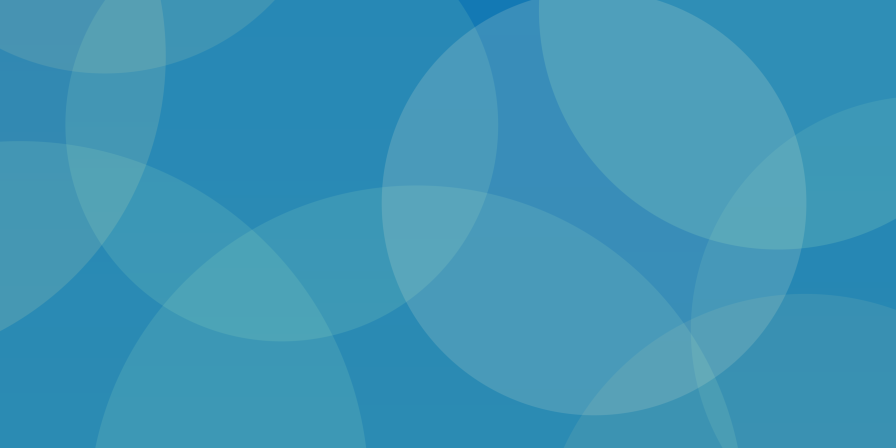
Give the GLSL for this background, as a WebGL 2 fragment shader.

```glsl
#version 300 es
precision highp float;
// Overlapping translucent discs in pale sea tints on a deep blue ground.

uniform vec2 u_resolution;
out vec4 fragColor;

const vec3 DEEP_BLUE = vec3(0.075, 0.475, 0.705);
const vec3 SOFT_BLUE = vec3(0.090, 0.485, 0.695);
const vec3 MINT = vec3(0.78, 1.00, 0.76);
const vec3 SAND = vec3(0.92, 0.90, 0.67);
const vec3 ICE = vec3(0.96, 0.95, 0.84);

// Signed distance to a circle; negative inside.
float circleDistance(vec2 p, vec2 center, float radius) {
    return length(p - center) - radius;
}

// Antialiased coverage, one pixel wide at any canvas size.
float coverage(float dist, float pixel) {
    return 1.0 - smoothstep(-0.7 * pixel, 0.7 * pixel, dist);
}

// Lays a tinted disc over the base; opacity runs from its foot to its top.
vec3 addDisc(vec3 base, vec2 p, vec2 center, float radius,
             vec3 tint, float footAlpha, float topAlpha) {
    float height = clamp(0.5 + 0.5 * (p.y - center.y) / radius, 0.0, 1.0);
    float alpha = mix(footAlpha, topAlpha, height);
    float mask = coverage(circleDistance(p, center, radius), 1.0 / u_resolution.y);
    return mix(base, tint, alpha * mask);
}

void main() {
    // Height is one unit; the canvas is two units wide.
    vec2 p = gl_FragCoord.xy / u_resolution.y;
    vec3 color = mix(SOFT_BLUE, DEEP_BLUE, smoothstep(0.0, 1.0, p.y));

    // Left group
    color = addDisc(color, p, vec2(-0.325, 0.875), 0.695, SAND, 0.15, 0.13);
    color = addDisc(color, p, vec2(0.234, 1.357), 0.521, SAND, 0.12, 0.12);
    color = addDisc(color, p, vec2(0.629, 0.721), 0.483, MINT, 0.12, 0.11);
    color = addDisc(color, p, vec2(0.044, -0.094), 0.779, MINT, 0.12, 0.11);

    // Central group
    color = addDisc(color, p, vec2(0.930, -0.146), 0.732, MINT, 0.12, 0.11);
    color = addDisc(color, p, vec2(1.326, 0.547), 0.474, ICE, 0.15, 0.17);

    // Right group
    color = addDisc(color, p, vec2(1.737, 0.977), 0.534, MINT, 0.15, 0.16);
    color = addDisc(color, p, vec2(2.065, 0.263), 0.523, MINT, 0.10, 0.09);
    color = addDisc(color, p, vec2(1.797, -0.250), 0.594, SAND, 0.09, 0.09);

    fragColor = vec4(color, 1.0);
}
```
